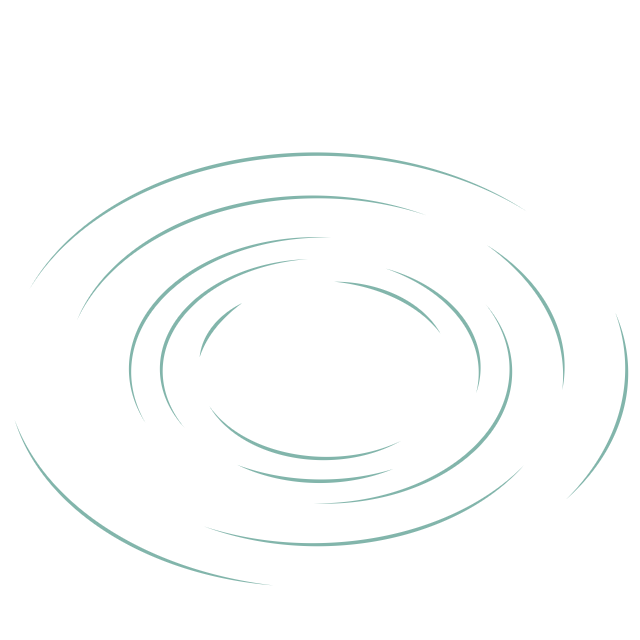
Reproduce this background procedurally as a Shadertoy shader.

```glsl
// Draws broken elliptical ripples in tapered teal strokes on white.

// Signed distance to an ellipse outline, accurate close to the line
float ellipseDistance(vec2 p, vec2 radii) {
    vec2 q = p / radii;
    float len = max(length(q), 1e-4);
    return (len - 1.0) * len / max(length(q / radii), 1e-4);
}

// Share of a pixel covered by a stroke of the given half width
float strokeCoverage(float dist, float halfWidth, float pixel) {
    float inner = max(-halfWidth, dist - 0.5 * pixel);
    float outer = min(halfWidth, dist + 0.5 * pixel);
    return clamp((outer - inner) / pixel, 0.0, 1.0);
}

void mainImage(out vec4 fragColor, in vec2 fragCoord) {
    float pixel = 1.0 / min(iResolution.x, iResolution.y);
    vec2 p = (fragCoord - 0.5 * iResolution.xy) * pixel + 0.5;

    // Rings: centre x, centre y, horizontal radius
    vec3 rings[5] = vec3[5](
        vec3(0.4948, 0.4206, 0.4844), vec3(0.4922, 0.4206, 0.3887),
        vec3(0.5007, 0.4212, 0.2975), vec3(0.5007, 0.4219, 0.2487),
        vec3(0.5078, 0.4219, 0.1979));

    // Arcs: ring index, middle angle, half span in degrees
    vec3 arcs[14] = vec3[14](
        vec3(0, 102.6, 55.3), vec3(0, -10.4, 26.0), vec3(0, 227.5, 34.5),
        vec3(1, 113.3, 49.9), vec3(1, 20.0, 26.4), vec3(1, 285.3, 41.9),
        vec3(2, 145.0, 58.3), vec3(2, -31.1, 61.0),
        vec3(3, 153.0, 58.5), vec3(3, 26.9, 39.0), vec3(3, 267.8, 29.4),
        vec3(4, 55.0, 30.9), vec3(4, 151.3, 20.5), vec3(4, 255.4, 51.5));

    float ink = 0.0;
    for (int i = 0; i < 14; i++) {
        vec3 ring = rings[int(arcs[i].x)];
        vec2 radii = ring.z * vec2(1.0, 0.699);
        vec2 local = p - ring.xy;

        // Position along the arc: 0 in the middle, 1 at either tip
        vec2 q = local / radii;
        float angle = degrees(atan(q.y, q.x));
        float along = (mod(angle - arcs[i].y + 180.0, 360.0) - 180.0) / arcs[i].z;

        // Lens-shaped taper towards the tips
        float halfWidth = 0.0028 * max(1.0 - along * along, 0.0);
        ink = max(ink, strokeCoverage(ellipseDistance(local, radii), halfWidth, pixel));
    }

    vec3 paper = vec3(1.0);
    vec3 teal = vec3(0.51, 0.71, 0.67);
    fragColor = vec4(mix(paper, teal, ink), 1.0);
}
```
